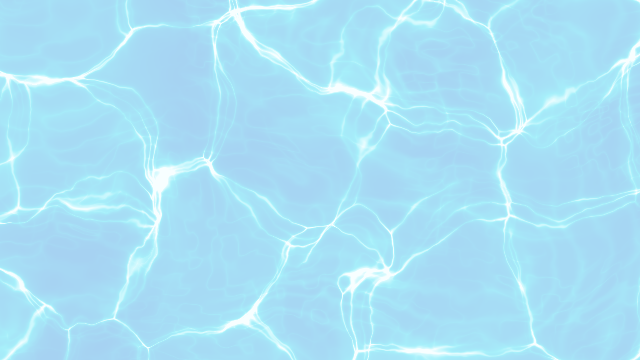
Reproduce this texture procedurally as a Shadertoy shader.

```glsl
// Sunlight caustics: bright broken filaments and thin veils over a pale blue pool.
#define CELLS 2.8          // light cells per canvas height
#define STRANDS 4          // filaments per bundle
#define SPREAD 0.10        // how far a bundle fans out
#define LINE_WIDTH 0.011   // filament half width, in cells
#define HALO_WIDTH 0.07    // soft glow around filaments, in cells
#define HALO_GAIN 0.34
#define VEIL_GAIN 0.30
#define RIPPLE_GAIN 0.26
#define DEEP_BLUE vec3(0.650, 0.822, 0.948)
#define AQUA vec3(0.650, 0.940, 0.982)
#define PALE_CYAN vec3(0.800, 0.972, 0.992)
#define GLINT vec3(0.970, 0.998, 1.000)

float hash(vec2 p) {
    return fract(sin(dot(p, vec2(127.1, 311.7))) * 43758.5453);
}

vec2 hash2(vec2 p) {
    return vec2(hash(p), hash(p + vec2(37.2, 17.9)));
}

float noise(vec2 p) {
    vec2 i = floor(p), f = fract(p);
    f = f * f * f * (f * (f * 6.0 - 15.0) + 10.0);
    return mix(mix(hash(i), hash(i + vec2(1, 0)), f.x),
               mix(hash(i + vec2(0, 1)), hash(i + vec2(1, 1)), f.x), f.y);
}

vec2 noise2(vec2 p) {
    return vec2(noise(p), noise(p + vec2(53.7, 91.3))) - 0.5;
}

// Layered displacement that bends and kinks the straight cell borders
vec2 warp(vec2 p) {
    vec2 sum = vec2(0.0);
    float amp = 0.46;
    for (int i = 0; i < 5; i++) {
        sum += amp * noise2(p);
        p = mat2(0.8, 0.6, -0.6, 0.8) * p * 2.2 + 11.3;
        amp *= 0.39;
    }
    return sum;
}

vec2 cellPoint(vec2 cell) {
    return cell + 0.02 + 0.96 * hash2(cell);
}

// Distances to the nearest and second nearest cell border
vec2 borders(vec2 p) {
    vec2 home = floor(p), nearCell = home, nearPoint = p;
    float best = 1e3;
    for (int j = -1; j <= 1; j++)
    for (int i = -1; i <= 1; i++) {
        vec2 cell = home + vec2(i, j);
        vec2 toPoint = cellPoint(cell) - p;
        float d = dot(toPoint, toPoint);
        if (d < best) {
            best = d;
            nearCell = cell;
            nearPoint = toPoint;
        }
    }
    vec2 edge = vec2(1e3);
    for (int j = -2; j <= 2; j++)
    for (int i = -2; i <= 2; i++) {
        if (i == 0 && j == 0) continue;
        vec2 toPoint = cellPoint(nearCell + vec2(i, j)) - p;
        float d = dot(0.5 * (nearPoint + toPoint), normalize(toPoint - nearPoint));
        edge = d < edge.x ? vec2(d, edge.x) : vec2(edge.x, min(edge.y, d));
    }
    return edge;
}

// Bundle of uneven filaments that merge, cross and fade out
float filaments(vec2 p, vec2 bent) {
    vec2 fan = 2.0 * SPREAD * noise2(p * 1.4 + 7.0);
    float light = 0.0;
    for (int i = 0; i < STRANDS; i++) {
        float k = float(i);
        vec2 stray = 0.07 * noise2(p * 3.7 + 13.0 * k);
        vec2 edge = borders(bent + k * fan + stray);
        float knot = exp(-edge.y / 0.06);
        float fade = smoothstep(0.3, 0.75, noise(p * 1.6 + 9.0 * k));
        float gleam = noise(p * 4.5 + 5.0 * k + 70.0);
        float width = LINE_WIDTH * (0.55 + 1.3 * gleam * gleam);
        float line = 1.0 / (1.0 + pow(edge.x / width, 2.0));
        light += line * (0.12 + 0.7 * fade) * (0.4 + 0.9 * gleam + 1.3 * knot);
        light += exp(-edge.x / HALO_WIDTH) * (0.4 + 1.2 * fade) * HALO_GAIN / float(STRANDS);
    }
    return light;
}

// Faint thin creases of light at several scales
float veils(vec2 p, vec2 bent) {
    float sum = 0.0, scale = 1.4;
    for (int i = 0; i < 4; i++) {
        vec2 q = bent * vec2(0.8, 1.3) * scale + 17.0 * float(i);
        float crease = 1.0 - abs(2.0 * noise(q) - 1.0);
        sum += pow(crease, 5.0) * smoothstep(0.25, 0.8, noise(p * 1.7 + 23.0 * float(i)));
        scale *= 1.9;
    }
    return sum;
}

// Parallel ripples in scattered patches
float ripples(vec2 p, vec2 bent) {
    float phase = 52.0 * noise(bent * vec2(0.6, 1.3) + 21.0);
    float patches = smoothstep(0.35, 0.75, noise(p * 1.2 + 33.0));
    return patches * pow(0.5 + 0.5 * sin(phase), 4.0);
}

vec3 waterColor(float light) {
    vec3 color = mix(DEEP_BLUE, AQUA, clamp(light, 0.0, 1.0));
    color = mix(color, PALE_CYAN, smoothstep(0.9, 1.4, light));
    return mix(color, GLINT, smoothstep(1.3, 2.0, light));
}

void mainImage(out vec4 fragColor, in vec2 fragCoord) {
    vec2 p = CELLS * fragCoord / iResolution.y + 3.0;
    vec2 bent = p + warp(p);
    float depth = 0.36 * noise(bent * 1.1 + 5.0) - 0.06;
    float light = depth + filaments(p, bent);
    light += VEIL_GAIN * veils(p, bent) + RIPPLE_GAIN * ripples(p, bent);
    fragColor = vec4(waterColor(light), 1.0);
}
```
